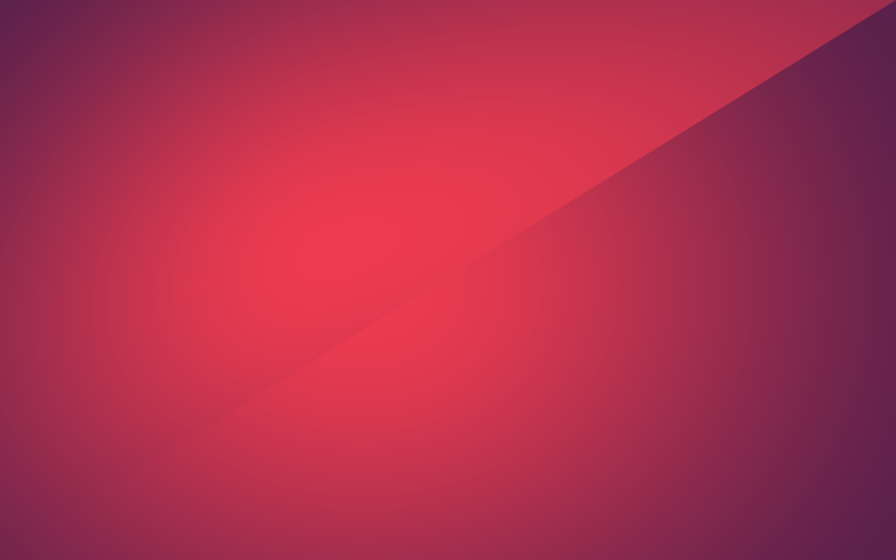
This background is drawn by a Shadertoy shader. Its source:

```glsl
const vec3 GLOW_RED = vec3(0.933, 0.233, 0.312);
const vec3 DUSK_PLUM = vec3(0.335, 0.125, 0.295);

// Glow centres, as fractions of the canvas
const vec2 UPPER_CENTRE = vec2(0.37, 0.55);
const vec2 LOWER_CENTRE = vec2(0.40, 0.50);

// Falloff weights: x squared, y squared, x times y
const vec3 UPPER_LEFT_FALLOFF = vec3(2.45, 1.32, -1.0);
const vec3 UPPER_RIGHT_FALLOFF = vec3(0.75, 1.32, -1.0);
const vec3 LOWER_FALLOFF = vec3(1.70, 0.96, 0.05);

// Height of the diagonal fold at the left and right sides
const float FOLD_LEFT = 0.01;
const float FOLD_RIGHT = 1.0;

// Skewed elliptical glow fading from red to plum
vec3 glow(vec2 offset, vec3 falloff) {
    vec3 terms = vec3(offset * offset, offset.x * offset.y);
    float reach = sqrt(max(dot(terms, falloff), 0.0));
    return mix(GLOW_RED, DUSK_PLUM, smoothstep(0.0, 1.0, reach));
}

void mainImage(out vec4 fragColor, in vec2 fragCoord) {
    vec2 uv = fragCoord / iResolution.xy;

    // Upper sheet stretches further to the right
    vec2 upperOffset = uv - UPPER_CENTRE;
    vec3 upperFalloff = upperOffset.x < 0.0 ? UPPER_LEFT_FALLOFF : UPPER_RIGHT_FALLOFF;
    vec3 upper = glow(upperOffset, upperFalloff);
    vec3 lower = glow(uv - LOWER_CENTRE, LOWER_FALLOFF);

    // Smooth diagonal fold between the sheets
    float height = uv.y - mix(FOLD_LEFT, FOLD_RIGHT, uv.x);
    float edge = 1.0 / iResolution.y;
    vec3 colour = mix(lower, upper, smoothstep(-edge, edge, height));

    fragColor = vec4(colour, 1.0);
}
```
